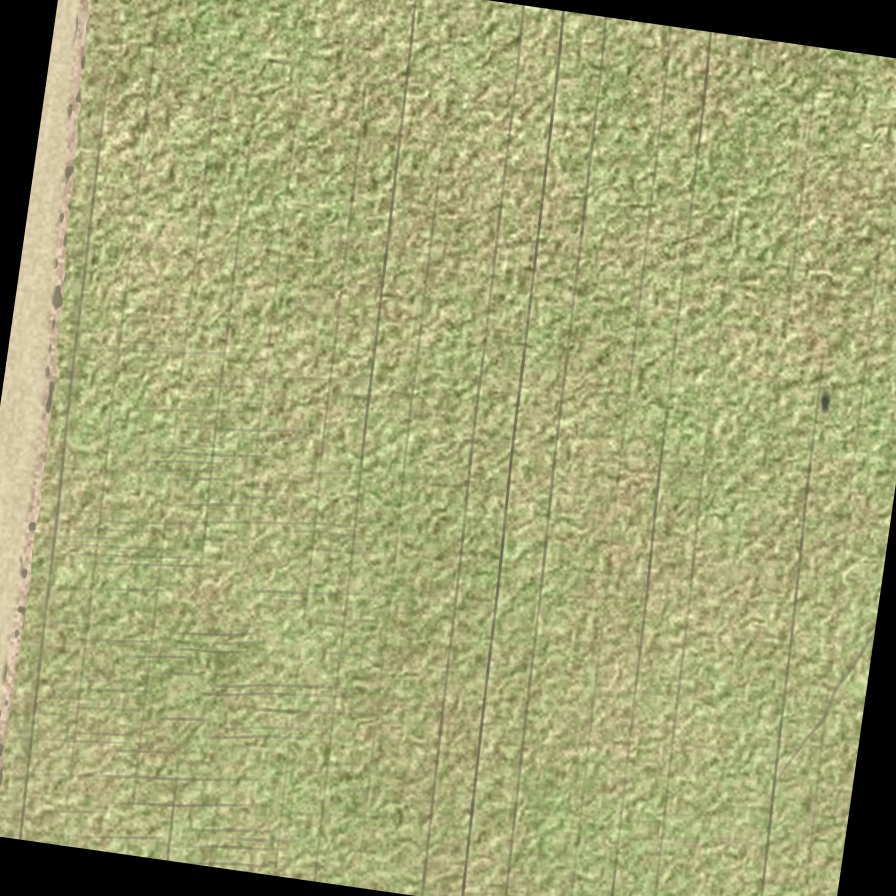
Give the GLSL for this texture, as a WebGL 2 fragment shader.

```glsl
#version 300 es
precision highp float;

uniform vec2 u_resolution;
out vec4 fragColor;

float hash(vec2 p) {
    vec3 h = fract(vec3(p.xyx) * 0.1031);
    h += dot(h, h.yzx + 33.33);
    return fract((h.x + h.y) * h.z);
}

float noise(vec2 p) {
    vec2 i = floor(p), f = fract(p);
    f = f * f * (3.0 - 2.0 * f);
    return mix(mix(hash(i), hash(i + vec2(1, 0)), f.x),
               mix(hash(i + vec2(0, 1)), hash(i + vec2(1, 1)), f.x), f.y);
}

float fbm(vec2 p) {
    float sum = 0.0, amp = 0.5;
    for (int i = 0; i < 4; i++) {
        sum += amp * noise(p);
        p = mat2(1.6, 1.2, -1.2, 1.6) * p + 17.3;
        amp *= 0.5;
    }
    return sum / 0.9375;
}

float stroke(float d, float halfWidth) {
    return 1.0 - smoothstep(halfWidth * 0.4, halfWidth * 1.6, abs(d));
}

float segmentDistance(vec2 p, vec2 a, vec2 b) {
    vec2 ab = b - a;
    return length(p - a - ab * clamp(dot(p - a, ab) / dot(ab, ab), 0.0, 1.0));
}

// Leafy canopy lit from the upper left, with broad drier patches
vec3 cropColor(vec2 q) {
    vec2 leaf = q * 140.0 + 1.5 * vec2(noise(q * 70.0), noise(q * 70.0 + 40.0));
    float relief = noise(leaf) - noise(leaf + vec2(-0.6, 0.6));
    float fine = noise(q * 290.0 + 9.0) - 0.5;
    float patches = fbm(q * 7.0 + 3.0) - 0.5;
    float clumps = fbm(q * 38.0) - 0.5;
    float drills = noise(vec2(q.x * 110.0, q.y * 5.0)) - 0.5;
    float roughness = mix(0.85, 1.15, smoothstep(0.2, 1.0, q.y));
    float light = (0.25 * relief + 0.21 * fine + 0.1 * clumps) * roughness
                + 0.09 * patches + 0.035 * drills;
    float dryness = fbm(q * 11.0 + 50.0) + 0.7 * noise(q * 85.0 + 21.0) - 0.85;
    return vec3(0.675, 0.692, 0.483) + light * vec3(1.0, 0.98, 0.95)
         + dryness * vec3(0.07, -0.035, 0.03);
}

// Wheel tracks at a regular spacing, each with a fainter companion
vec3 addTracks(vec3 color, vec2 q) {
    float across = q.x + 0.03 * (q.y - 0.5) + 0.004 * (noise(vec2(q.y * 7.0, 2.0)) - 0.5);
    for (int i = 0; i < 3; i++) {
        float shifted = across - 0.5 + 0.045 * float(i == 1) - 0.048 * float(i == 2);
        float lane = floor(shifted / 0.166 + 0.5);
        float d = shifted - lane * 0.166;
        float wear = smoothstep(0.2, 0.65, noise(vec2(lane * 9.0 + float(i) * 31.0, q.y * 4.0)));
        float middle = exp(-lane * lane);
        float strength = (i == 0 ? 0.55 : 0.25) * mix(wear, 1.0, middle) + 0.22 * middle;
        strength *= 0.65 + 0.5 * noise(vec2(lane, q.y * 70.0));
        color = mix(color, vec3(0.39, 0.37, 0.29), strength * stroke(d, 0.0016));
        color += 0.07 * strength * stroke(d - 0.0038, 0.0018);
    }
    return color;
}

// Fine furrows crossing the rows, broken into short runs
vec3 addFurrows(vec3 color, vec2 p, vec2 q) {
    float y = (p.y + 0.02 * p.x) * 105.0 + 0.5 * noise(p * 20.0);
    float row = floor(y);
    float run = smoothstep(0.52, 0.8, noise(vec2(q.x * 13.0 + hash(vec2(row, 4.0)) * 50.0, row)));
    float zone = 0.25 + 0.75 * exp(-pow((q.x - 0.19) / 0.13, 2.0)) * smoothstep(0.85, 0.3, q.y);
    return mix(color, vec3(0.47, 0.46, 0.37), 0.55 * run * zone * stroke(fract(y) - 0.5, 0.17));
}

// Bare margin with a ragged, pinkish bank and scattered dark debris
vec3 addMargin(vec3 color, vec2 q) {
    float edge = -0.017 - 0.024 * smoothstep(0.45, 1.05, q.y) + 0.008 * (fbm(q * 45.0) - 0.5);
    float d = q.x - edge;
    float grain = noise(q * 260.0) - 0.5 + 0.5 * (noise(vec2(q.x * 220.0, q.y * 18.0)) - 0.5);
    vec3 soil = vec3(0.85, 0.80, 0.66) + 0.1 * grain;
    float bank = smoothstep(-0.016, -0.008, d);
    soil = mix(soil, vec3(0.79, 0.71, 0.60) + 0.24 * grain, bank);
    float debris = smoothstep(0.62, 0.8, noise(q * vec2(130.0, 75.0) + 5.0));
    soil = mix(soil, vec3(0.42, 0.42, 0.32), 0.75 * debris * bank);
    color = mix(color, vec3(0.60, 0.60, 0.44), 0.3 * stroke(d - 0.02, 0.006));
    return mix(soil, color, smoothstep(-0.0015, 0.0015, d));
}

void main() {
    vec2 p = gl_FragCoord.xy / u_resolution;
    vec2 q = vec2(0.99 * p.x - 0.141 * p.y, 0.141 * p.x + 0.99 * p.y);

    vec3 color = addFurrows(cropColor(q), p, q);
    color = addTracks(color, q);

    // Worn diagonal path and a small dark hollow
    vec2 wobble = p + 0.008 * (vec2(noise(p * 25.0), noise(p * 25.0 + 8.0)) - 0.5);
    float path = segmentDistance(wobble, vec2(0.98, 0.30), vec2(0.83, 0.07));
    color = mix(color, vec3(0.51, 0.49, 0.39), 0.6 * stroke(path, 0.0018) * smoothstep(0.05, 0.2, p.y));
    float hollow = length((wobble - vec2(0.918, 0.553)) * vec2(1.0, 0.45));
    color = mix(color, vec3(0.20, 0.23, 0.19), 0.8 * stroke(hollow, 0.0045));

    color = addMargin(color, q);

    // Tilted field boundary on black
    vec2 outside = abs(q - vec2(0.424, 0.566)) - vec2(0.501, 0.5005);
    float px = 0.7 / u_resolution.y;
    color *= 1.0 - smoothstep(-px, px, max(outside.x, outside.y));
    fragColor = vec4(clamp(color, 0.0, 1.0), 1.0);
}
```
